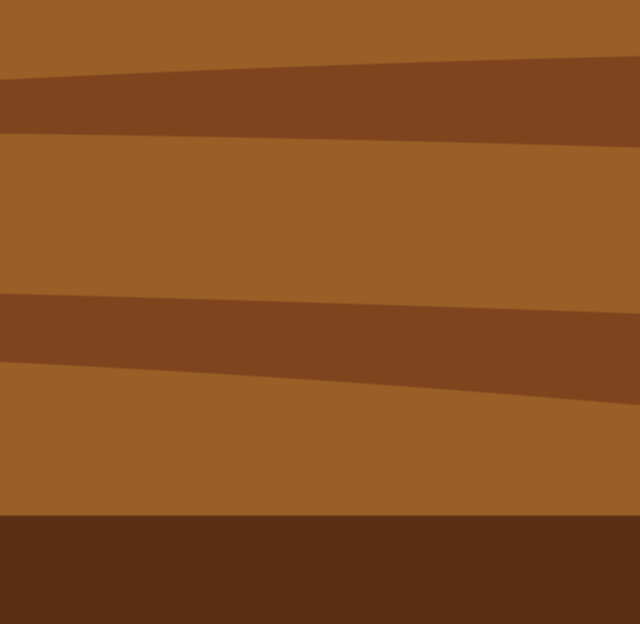
A Shadertoy shader for this texture:

```glsl
const vec3 PLANK = vec3(0.602, 0.372, 0.148);
const vec3 GRAIN = vec3(0.492, 0.265, 0.118);
const vec3 SHADOW = vec3(0.351, 0.186, 0.082);

// Parabola through heights at the left, middle and right of the canvas
float curveHeight(float x, vec3 heights) {
    float bulge = heights.y - 0.5 * (heights.x + heights.z);
    return mix(heights.x, heights.z, x) + 4.0 * bulge * x * (1.0 - x);
}

// Coverage of the region below an edge
float below(float y, float edge, float softness) {
    return 1.0 - smoothstep(-softness, softness, y - edge);
}

// Coverage of a streak enclosed by two curved edges
float streak(vec2 uv, vec3 upper, vec3 lower, float softness) {
    float underTop = below(uv.y, curveHeight(uv.x, upper), softness);
    float underBottom = below(uv.y, curveHeight(uv.x, lower), softness);
    return underTop * (1.0 - underBottom);
}

void mainImage(out vec4 fragColor, in vec2 fragCoord) {
    vec2 uv = fragCoord / iResolution.xy;
    float softness = max(0.0025, 0.75 / iResolution.y);

    // Wood grain: one streak widens upward, the other sweeps down
    float upperStreak = streak(uv, vec3(0.872, 0.8945, 0.910),
                               vec3(0.786, 0.777, 0.7635), softness);
    float lowerStreak = streak(uv, vec3(0.5295, 0.5147, 0.4973),
                               vec3(0.420, 0.3903, 0.3505), softness);
    vec3 color = mix(PLANK, GRAIN, max(upperStreak, lowerStreak));

    // Dark strip along the bottom
    color = mix(color, SHADOW, below(uv.y, 0.1738, softness));

    fragColor = vec4(color, 1.0);
}
```
